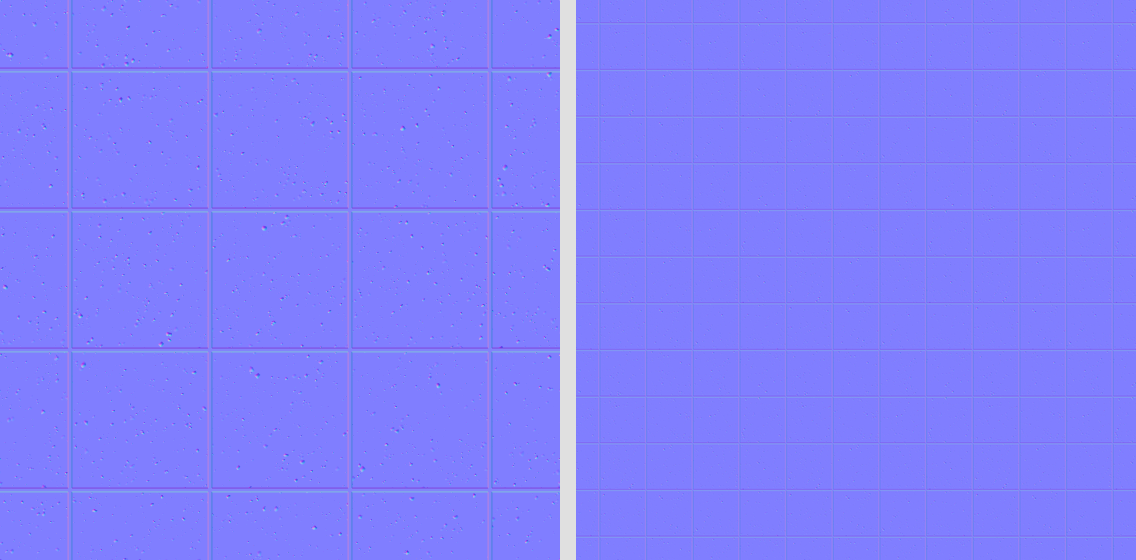
Left, the tile; right, the same tile 3 across and 3 down.
Give the GLSL for this texture map, as a WebGL 2 fragment shader.

```glsl
#version 300 es
precision highp float;
// Tangent-space normal map of square tiles, four by four, with thin recessed
// joints and pitted faces. Joints come from distances to a repeated grid;
// pits are bowls scattered by three layers of wrapping cellular noise.

uniform vec2 u_resolution;
out vec4 fragColor;

const float TAU = 6.2831853;
const float TILES = 4.0;
const float JOINT_HALF = 0.0035;   // joint centre to tile edge
const float BEVEL_HALF = 0.0005;   // half width of the steep tile edge
const float BEVEL_SLOPE = 1.6;
const vec3 JOINT_COLOR = vec3(0.51, 0.515, 0.985);
const vec3 FACE_TINT = vec3(0.0, -0.004, 0.0);

vec3 hash3(vec3 p) {
    p = fract(p * vec3(0.1031, 0.1030, 0.0973));
    p += dot(p, p.yxz + 33.33);
    return fract((p.xxy + p.yxx) * p.zyx);
}

// Unit normal of a surface with the given downhill slope, as a colour.
vec3 encodeNormal(vec2 slope) {
    return normalize(vec3(slope, 1.0)) * 0.5 + 0.5;
}

// Share of a pixel covered by a band centred on distance zero.
float bandCoverage(float dist, float halfWidth, float pixel) {
    float upper = min(dist + 0.5 * pixel, halfWidth);
    float lower = max(dist - 0.5 * pixel, -halfWidth);
    return clamp((upper - lower) / pixel, 0.0, 1.0);
}

float edgeCoverage(float dist, float pixel) {
    return clamp(dist / pixel + 0.5, 0.0, 1.0);
}

// Summed slope of one layer of bowls; radii are fractions of a cell.
vec2 pitLayer(vec2 uv, float cells, float density, vec2 radii, float seed) {
    vec2 p = uv * cells;
    vec2 home = floor(p);
    vec2 slope = vec2(0.0);
    for (int j = -1; j <= 1; j++) {
        for (int i = -1; i <= 1; i++) {
            vec2 cell = home + vec2(i, j);
            vec2 id = mod(cell, cells);
            vec3 place = hash3(vec3(id, seed));
            vec3 form = hash3(vec3(id, seed + 7.0));
            // Groups of cells share a density, so the pits gather in clumps.
            float clump = hash3(vec3(floor(id / 4.0), seed + 13.0)).x;
            float present = step(place.z, density * mix(0.3, 1.7, clump));
            float radius = mix(radii.x, radii.y, form.x);
            vec2 d = (p - cell - place.xy) / radius;
            d.y *= mix(0.85, 1.4, form.z);
            float bowl = 2.6 * max(1.0 - dot(d, d), 0.0);
            slope -= present * mix(0.15, 0.85, form.y * form.y) * bowl * d;
        }
    }
    return slope;
}

// Whole-cycle sines bend the bowls into irregular chips.
vec2 warp(vec2 uv) {
    vec2 a = sin(TAU * (uv.yx * vec2(83.0, 91.0) + uv * vec2(37.0, 29.0)));
    vec2 b = sin(TAU * (uv.yx * vec2(151.0, 139.0) - uv * vec2(67.0, 73.0)));
    return uv + 0.0007 * a + 0.0003 * b;
}

vec2 pitSlope(vec2 uv) {
    vec2 p = warp(uv);
    return pitLayer(p, 64.0, 0.06, vec2(0.20, 0.32), 3.0)
         + pitLayer(p, 128.0, 0.11, vec2(0.18, 0.44), 29.0)
         + pitLayer(p, 176.0, 0.08, vec2(0.14, 0.30), 53.0);
}

void main() {
    vec2 uv = gl_FragCoord.xy / u_resolution;
    vec2 pixel = 1.0 / u_resolution;

    // Signed offset from the nearest joint, then distance past the tile edge.
    vec2 offset = (fract(uv * TILES) - 0.5) / TILES;
    vec2 side = sign(offset);
    vec2 inset = abs(offset) - JOINT_HALF;
    vec2 inside = vec2(edgeCoverage(inset.x, pixel.x),
                       edgeCoverage(inset.y, pixel.y));

    // Pitted face, averaged over four samples per pixel.
    vec3 face = vec3(0.0);
    for (int k = 0; k < 4; k++) {
        vec2 shift = (vec2(k % 2, k / 2) - 0.5) * 0.5;
        face += 0.25 * encodeNormal(pitSlope(uv + shift * pixel));
    }
    vec3 color = mix(JOINT_COLOR, face + FACE_TINT, inside.x * inside.y);

    // Steep edges fall from each tile into the joint and stop at its corners.
    float bevelX = bandCoverage(inset.x, BEVEL_HALF, pixel.x) * inside.y;
    float bevelY = bandCoverage(inset.y, BEVEL_HALF, pixel.y) * inside.x;
    color = mix(color, encodeNormal(vec2(-side.x * BEVEL_SLOPE, 0.0)), bevelX);
    color = mix(color, encodeNormal(vec2(0.0, -side.y * BEVEL_SLOPE)), bevelY);

    fragColor = vec4(color, 1.0);
}
```
